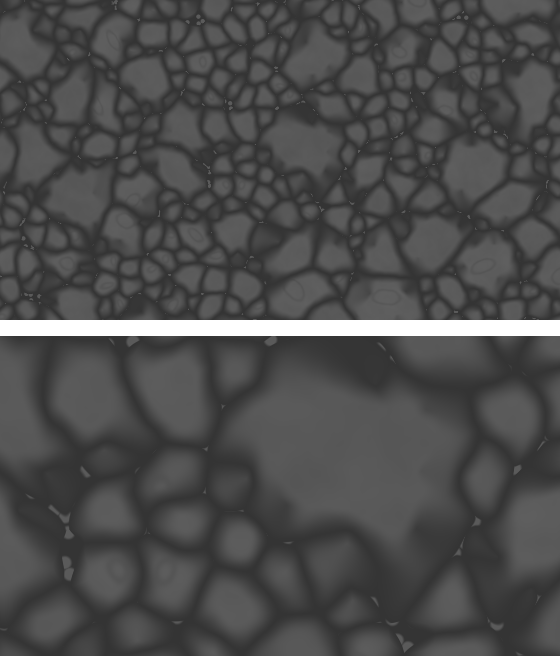
Top, the full canvas; bottom, a detail of the centre.
Write a WebGL 1 fragment shader that draws this texture.

```glsl
precision highp float;
// Draws a bed of packed grey stones of mixed sizes with soft dark joints.
uniform vec2 u_resolution;

#define STONES_PER_HEIGHT 14.0
#define BIG_RADIUS 1.5
#define BIG_RARITY 7.0
#define CORNER_ROUNDING 0.10
#define REACH 0.66
#define BEVEL 0.25
#define JOINT_GREY 0.202
#define TOP_GREY 0.354
#define PEBBLE_GREY 0.39
#define DENT_SHARE 0.22

vec2 hash2(vec2 p) {
  vec2 h = vec2(dot(p, vec2(127.1, 311.7)), dot(p, vec2(269.5, 183.3)));
  return fract(sin(h) * 43758.55);
}

// Layered sines, roughly -1 to 1
float ripple(vec2 p) {
  float sum = 0.0;
  float amp = 0.5;
  for (int i = 0; i < 4; i++) {
    sum += amp * sin(p.x + 1.7 * sin(p.y * 0.8)) * cos(p.y + 1.3 * sin(p.x * 0.7));
    p = mat2(1.3, 1.1, -1.1, 1.3) * p + 2.3;
    amp *= 0.6;
  }
  return sum;
}

// Distance to a stretched, slightly three-cornered stone; local returns its own frame
float stoneDistance(vec2 offset, vec2 shape, float radius, out vec2 local) {
  float turn = 6.283 * shape.x;
  float stretch = mix(0.85, 1.2, shape.y);
  local = mat2(cos(turn), sin(turn), -sin(turn), cos(turn)) * offset;
  local *= vec2(stretch, 1.0 / stretch);
  float corners = sin(3.0 * atan(local.y, local.x + 1e-5) + 20.0 * shape.y);
  return length(local) * (1.0 + 0.1 * corners) - radius;
}

// Light flecks of grit, scattered on a finer grid
float grit(vec2 p) {
  p *= 3.2;
  float nearest = 1.0;
  for (int y = -1; y <= 1; y++) {
    for (int x = -1; x <= 1; x++) {
      vec2 cell = floor(p) + vec2(float(x), float(y));
      nearest = min(nearest, length(cell + 0.15 + 0.7 * hash2(cell + 71.0) - p));
    }
  }
  return 1.0 - smoothstep(0.22, 0.38, nearest);
}

void main() {
  vec2 p = gl_FragCoord.xy / u_resolution.y * STONES_PER_HEIGHT;
  vec2 bent = p + 0.09 * vec2(ripple(p * 1.6), ripple(p * 1.6 + 9.0));

  // Nearest stone, with all others blended to round the corners
  float nearest = 9.0;
  float others = 0.0;
  float ownRadius = 0.0;
  vec2 ownLocal = vec2(0.0);
  vec2 ownSeed = vec2(0.0);
  for (int y = -3; y <= 3; y++) {
    for (int x = -3; x <= 3; x++) {
      vec2 cell = floor(bent) + vec2(float(x), float(y));
      vec2 seed = hash2(cell + 13.0);
      float radius = BIG_RADIUS * pow(seed.x, BIG_RARITY);
      vec2 center = cell + 0.1 + 0.8 * hash2(cell);
      vec2 local;
      float d = stoneDistance(bent - center, hash2(cell + 37.0), radius, local);
      others += exp(-max(d, nearest) / CORNER_ROUNDING);
      if (d < nearest) {
        nearest = d;
        ownRadius = radius;
        ownLocal = local;
        ownSeed = seed;
      }
    }
  }
  float second = -CORNER_ROUNDING * log(max(others, 1e-30));
  float edge = min(0.5 * (second - nearest), REACH - nearest);

  // Bevelled stone with a dark joint; large stones slope more gently
  float bevel = BEVEL + 0.07 * min(ownRadius, 1.0);
  float grey = mix(JOINT_GREY, TOP_GREY, smoothstep(-0.035, bevel, edge));
  float top = smoothstep(0.08, 0.35, edge);

  // Worn, mottled faces
  grey += top * (0.014 * ripple(p * 2.3 + 40.0 * ownSeed) + 0.02 * (ownSeed.y - 0.5));

  // Shallow oval dents on some stones
  float size = 0.4 + 0.6 * ownRadius;
  vec2 dentPoint = (ownLocal - size * 0.35 * (ownSeed - 0.5)) * vec2(1.0, 1.7);
  float rim = (length(dentPoint) - 0.45 * size) / 0.09;
  float dented = step(1.0 - DENT_SHARE, ownSeed.y) * smoothstep(0.1, 0.25, edge);
  grey -= 0.028 * dented * exp(-rim * rim);

  // Grit lodged where several joints meet
  float junction = 1.0 - smoothstep(-0.035, -0.015, edge);
  grey = mix(grey, PEBBLE_GREY, 0.8 * junction * grit(p));

  gl_FragColor = vec4(vec3(grey), 1.0);
}
```
